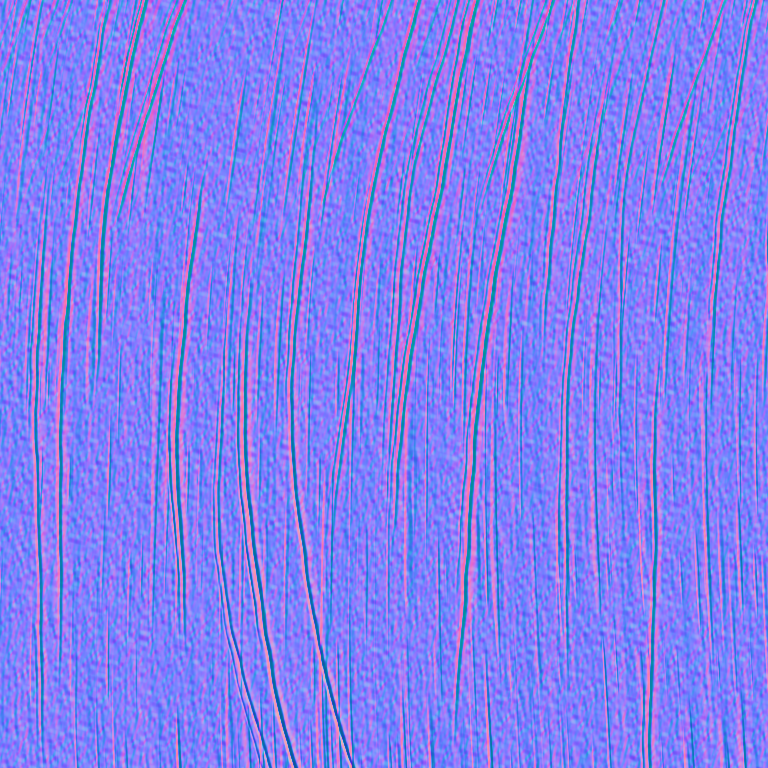
A three.js fragment shader for this texture map:

```glsl
// Tangent-space normal map of fibrous bark: fine grain, long streaks and curved cracks.
varying vec2 vUv;

const float CRACK_COUNT = 22.0;
const float SAMPLE_STEP = 0.0008;
const float FLOW_CENTER = 0.42;

float hash(vec2 p) {
  vec3 q = fract(vec3(p.xyx) * 0.1031);
  q += dot(q, q.yzx + 33.33);
  return fract((q.x + q.y) * q.z);
}

float valueNoise(vec2 p) {
  vec2 cell = floor(p);
  vec2 f = fract(p);
  f = f * f * (3.0 - 2.0 * f);
  float low = mix(hash(cell), hash(cell + vec2(1.0, 0.0)), f.x);
  float high = mix(hash(cell + vec2(0.0, 1.0)), hash(cell + vec2(1.0, 1.0)), f.x);
  return mix(low, high, f.y);
}

vec2 rotate(vec2 p, float angle) {
  float c = cos(angle);
  float s = sin(angle);
  return vec2(c * p.x - s * p.y, s * p.x + c * p.y);
}

float bump(float d, float width) {
  float t = d / width;
  return exp(-t * t);
}

// Sideways drift of the fibres: right towards the top, and right below near x = 0.33
float flowOffset(float x, float y) {
  float above = max(y - FLOW_CENTER, 0.0);
  float below = max(FLOW_CENTER - y, 0.0);
  return 0.15 * above * above + (0.06 + 0.40 * bump(x - 0.33, 0.16)) * below * below;
}

// Groove with a raised lip on its right side
float grooveProfile(float d, float width) {
  return 0.5 * bump(d - 1.8 * width, 1.7 * width) - bump(d, width);
}

// Small rough grains, taller than wide
float grain(vec2 p) {
  float fine = valueNoise(rotate(p, 0.25) * vec2(290.0, 150.0) + 40.0);
  float coarse = valueNoise(rotate(p, -0.12) * vec2(160.0, 65.0) + 90.0);
  return 0.0020 * fine + 0.0013 * coarse;
}

// Narrow grooves where stretched noise peaks
float streaks(vec2 p, vec2 scale, float threshold) {
  return -smoothstep(threshold, 0.98, valueNoise(p * scale + 300.0));
}

float fibres(vec2 p) {
  float warp = 0.03 * valueNoise(p * vec2(2.5, 2.0) + 17.0);
  vec2 along = vec2(p.x - flowOffset(0.7, p.y) - warp, p.y);
  vec2 slanted = vec2(p.x - 0.34 * p.y - warp, p.y);
  float upper = smoothstep(0.5, 0.95, p.y);
  float h = 0.0014 * valueNoise(along * vec2(230.0, 16.0));
  h += 0.0028 * valueNoise(along * vec2(44.0, 2.5) + 70.0);
  h += 0.0042 * streaks(along, vec2(120.0, 3.6), 0.74);
  h += 0.0026 * streaks(along + 5.0, vec2(190.0, 8.0), 0.74);
  h += 0.0026 * upper * streaks(slanted, vec2(110.0, 5.0), 0.70);
  return h;
}

// One tapered crack; its index picks place, lean, length and depth
float crack(vec2 p, float index) {
  float diagonal = step(3.5, mod(index, 5.0));
  float pick = hash(vec2(index, 11.3));
  float center = mix(0.15 + 0.75 * pick, 0.84 + 0.1 * pick, diagonal);
  float halfLength = mix(0.34 + 0.24 * hash(vec2(index, 23.1)), 0.19, diagonal);
  float lean = mix(0.13 * hash(vec2(index, 31.9)) - 0.02, 0.17, diagonal);
  float start = (index + 0.8 * hash(vec2(index, 47.3))) / CRACK_COUNT * 1.06 - 0.05;
  float strength = mix(0.25, 1.0, hash(vec2(index, 59.1))) * mix(1.0, 0.7, diagonal);

  float t = (p.y - center) / halfLength;
  float taper = 1.0 - smoothstep(0.5, 1.0, abs(t));
  float wobble = 0.018 * valueNoise(vec2(p.y * 4.0, index * 7.0));
  wobble += 0.002 * valueNoise(vec2(p.y * 28.0, index * 9.0));
  float path = start + lean * (p.y - center) + flowOffset(start, p.y) + wobble;
  float d = p.x - path;
  float width = mix(0.0016, 0.0025, strength) * mix(0.7, 1.0, taper);

  // A thinner split runs beside the main groove
  float gap = 0.005 + 0.006 * valueNoise(vec2(p.y * 4.0, index * 13.0));
  float split = 0.4 * smoothstep(0.4, 0.7, valueNoise(vec2(p.y * 3.0, index * 17.0)));
  float profile = grooveProfile(d, width) + split * grooveProfile(d + gap, 0.0014);
  return 0.0105 * strength * taper * profile;
}

float surfaceHeight(vec2 p) {
  float h = grain(p) + fibres(p);
  for (float i = 0.0; i < CRACK_COUNT; i += 1.0) {
    h += crack(p, i);
  }
  return h;
}

vec3 surfaceNormal(vec2 p, float e) {
  float dx = surfaceHeight(p + vec2(e, 0.0)) - surfaceHeight(p - vec2(e, 0.0));
  float dy = surfaceHeight(p + vec2(0.0, e)) - surfaceHeight(p - vec2(0.0, e));
  return normalize(vec3(-dx, -dy, 2.0 * e));
}

void main() {
  vec3 normal = surfaceNormal(vUv, SAMPLE_STEP);
  gl_FragColor = vec4(normal * 0.5 + 0.5, 1.0);
}
```
